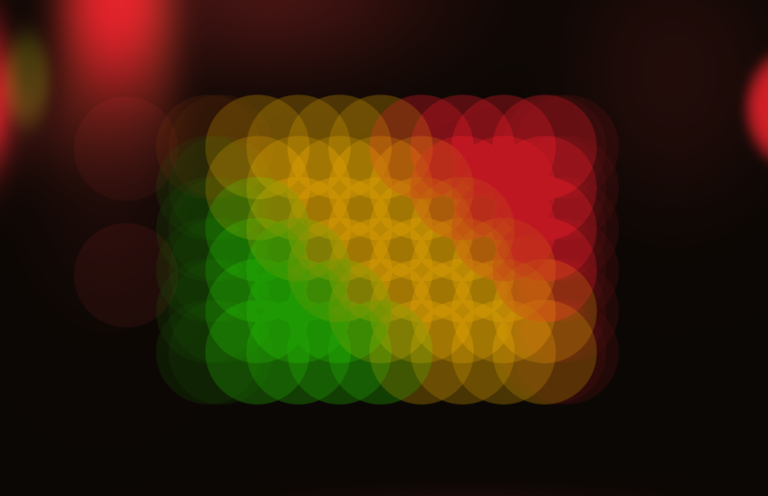
This background is drawn by a Shadertoy shader. Its source:

```glsl
// Out-of-focus lamp panel: a lattice of overlapping translucent discs in green,
// amber and red diagonal bands, over a dark scene with soft red glows.
// Disc overlap is summed per pixel, then turned into mean hue and brightness.

// Lengths are fractions of the canvas height.
const float DESIGN_ASPECT = 1.55;
const vec2 FIRST_LAMP = vec2(0.520, 0.290);
const float PITCH = 0.0827;
const float DISC_RADIUS = 0.105;
const int COLUMNS = 8;
const int ROWS = 6;
const int BAND_START = 4;      // amber band, in column plus row
const int BAND_END = 8;
const float FULL_OVERLAP = 5.6;
const float OVERLAP_CURVE = 0.65;
const float SIDE_WEIGHT = 0.22;
const float SIDE_STEP = 0.025;
const float LEFT_SIDE = 0.421;
const float RIGHT_SIDE = 1.118;

const vec3 NIGHT = vec3(0.045, 0.027, 0.015);
const vec3 GREEN = vec3(0.12, 0.60, 0.01);
const vec3 AMBER = vec3(0.78, 0.57, 0.01);
const vec3 RED = vec3(0.75, 0.09, 0.13);
const vec3 RUST = vec3(0.66, 0.30, 0.05);
const vec3 BROWN = vec3(0.38, 0.11, 0.07);
const vec3 OLIVE = vec3(0.17, 0.19, 0.02);
const vec3 MAROON = vec3(0.22, 0.05, 0.055);

// Antialiased disc coverage.
float disc(vec2 p, vec2 center) {
    float px = 1.0 / iResolution.y;
    return 1.0 - smoothstep(-px, px, length(p - center) - DISC_RADIUS);
}

// Elliptical glow; higher sharpness gives a flatter middle and firmer rim.
float glow(vec2 p, vec2 center, vec2 radius, float sharpness) {
    vec2 q = (p - center) / radius;
    return exp(-pow(dot(q, q), sharpness));
}

vec3 scene(vec2 p) {
    vec3 color = NIGHT;

    // Tall red beam at upper left, with a brown body and bright core.
    float beamSides = exp(-pow(abs(p.x - 0.235) / 0.128, 4.0));
    float beamFall = smoothstep(0.56, 0.98, p.y);
    color += BROWN * beamSides * beamFall;
    color += (RED - BROWN) * glow(p, vec2(0.230, 1.02), vec2(0.095, 0.20), 1.3);

    // Broad veils.
    color += MAROON * glow(p, vec2(0.54, 1.02), vec2(0.32, 0.17), 1.0);
    color += MAROON * 0.35 * glow(p, vec2(0.22, 0.66), vec2(0.14, 0.22), 1.0);
    color += MAROON * 0.38 * glow(p, vec2(1.36, 0.85), vec2(0.20, 0.25), 1.3);
    color += MAROON * 0.2 * glow(p, vec2(0.95, 0.0), vec2(0.30, 0.02), 1.0);

    // Lights cut by the left and right borders.
    color += RED * 0.9 * glow(p, vec2(-0.03, 0.81), vec2(0.055, 0.16), 1.4);
    color += OLIVE * glow(p, vec2(0.055, 0.84), vec2(0.047, 0.095), 2.0);
    color += MAROON * 0.7 * glow(p, vec2(0.02, 0.76), vec2(0.11, 0.10), 1.0);
    color += RED * glow(p, vec2(1.595, 0.782), vec2(0.090, 0.115), 3.5);

    // Two faint stray discs.
    color += MAROON * 0.22 * disc(p, vec2(0.255, 0.700));
    color += MAROON * 0.32 * disc(p, vec2(0.255, 0.445));
    return color;
}

// Sums weighted colour in rgb and weight in a.
vec4 lampPanel(vec2 p) {
    vec4 light = vec4(0.0);
    for (int row = 0; row < ROWS; row++) {
        float y = FIRST_LAMP.y + PITCH * float(row);

        // Main lamps, coloured by diagonal band.
        for (int column = 0; column < COLUMNS; column++) {
            int band = column + row;
            vec4 lamp = vec4(AMBER, 1.0);
            if (band < BAND_START) lamp = vec4(GREEN, 1.25);
            if (band > BAND_END) lamp = vec4(RED, 1.4);
            vec2 center = vec2(FIRST_LAMP.x + PITCH * float(column), y);
            light += vec4(lamp.rgb, 1.0) * lamp.a * disc(p, center);
        }

        // Dim doubled discs along both sides.
        vec3 leftHue = row == ROWS - 1 ? RUST : GREEN;
        for (int k = 0; k < 2; k++) {
            float shift = SIDE_STEP * float(k);
            float left = disc(p, vec2(LEFT_SIDE + shift, y));
            float right = disc(p, vec2(RIGHT_SIDE + shift, y));
            light += SIDE_WEIGHT * vec4(leftHue, 1.0) * left;
            light += SIDE_WEIGHT * vec4(RED, 1.0) * right;
        }
    }
    return light;
}

void mainImage(out vec4 fragColor, in vec2 fragCoord) {
    vec2 p = (fragCoord - 0.5 * iResolution.xy) / iResolution.y;
    p += 0.5 * vec2(DESIGN_ASPECT, 1.0);

    vec4 light = lampPanel(p);
    vec3 hue = light.rgb / max(light.a, 0.001);
    float brightness = pow(min(light.a / FULL_OVERLAP, 1.0), OVERLAP_CURVE);
    vec3 color = mix(scene(p), hue, brightness);
    fragColor = vec4(clamp(color, 0.0, 1.0), 1.0);
}
```
